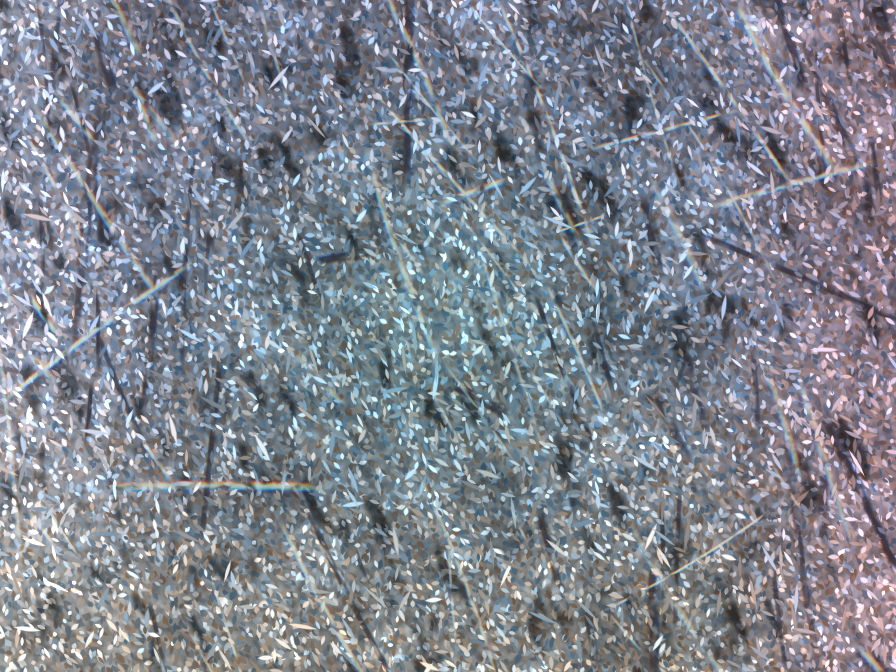
This texture is drawn by a WebGL 2 fragment shader. Its source:

```glsl
#version 300 es
precision highp float;

uniform vec2 u_resolution;
out vec4 fragColor;

const int DARK_FIBRES = 46;
const int BRIGHT_FIBRES = 60;

vec4 hash4(vec2 p) {
  vec4 q = fract(p.xyxy * vec4(0.1031, 0.1030, 0.0973, 0.1099));
  q += dot(q, q.wzxy + 33.33);
  return fract((q.xxyz + q.yzzw) * q.zywx);
}

float gradientNoise(vec2 p) {
  vec2 i = floor(p), f = fract(p);
  vec2 u = f * f * f * (f * (f * 6.0 - 15.0) + 10.0);
  vec2 a = hash4(i).xy * 2.0 - 1.0;
  vec2 b = hash4(i + vec2(1, 0)).xy * 2.0 - 1.0;
  vec2 c = hash4(i + vec2(0, 1)).xy * 2.0 - 1.0;
  vec2 d = hash4(i + vec2(1, 1)).xy * 2.0 - 1.0;
  return mix(mix(dot(a, f), dot(b, f - vec2(1, 0)), u.x),
             mix(dot(c, f - vec2(0, 1)), dot(d, f - vec2(1, 1)), u.x), u.y);
}

// Coordinates along (x) and across (y) a direction
vec2 alignTo(vec2 p, float angle) {
  vec2 dir = vec2(cos(angle), sin(angle));
  return vec2(dot(p, dir), dot(p, vec2(-dir.y, dir.x)));
}

// Broad illumination: teal centre, violet top, rosy right, pale left
vec3 ambientLight(vec2 uv) {
  vec3 light = mix(vec3(0.53, 0.53, 0.52), vec3(0.46, 0.475, 0.55), smoothstep(0.0, 0.6, uv.y));
  vec2 fromCentre = (uv - vec2(0.48, 0.50)) * vec2(1.3, 1.1);
  light = mix(light, vec3(0.44, 0.54, 0.56), 0.9 * exp(-9.0 * dot(fromCentre, fromCentre)));
  light = mix(light, vec3(0.57, 0.48, 0.53), 0.8 * smoothstep(0.75, 1.0, uv.x));
  return light + 0.13 * (1.0 - smoothstep(0.0, 0.2, uv.x));
}

// Pointed, randomly turned strands, one per cell, laid over the colour
vec3 addFlecks(vec3 colour, vec3 light, vec2 p, float scale, float density,
               vec2 size, vec2 toneRange, float seed) {
  vec2 g = p * scale;
  vec2 cell = floor(g);
  for (int j = -1; j <= 1; j++) {
    for (int i = -1; i <= 1; i++) {
      vec2 id = cell + vec2(i, j);
      vec4 place = hash4(id + seed);
      vec4 look = hash4(id + seed + 71.7);
      float angle = -1.1 + (place.z - 0.5) * 3.14 * mix(0.4, 1.0, look.w);
      vec2 q = alignTo(g - id - place.xy, angle);
      q /= size * vec2(mix(0.5, 1.0, look.z), mix(0.75, 1.25, look.w));
      float mask = 1.0 - smoothstep(0.35, 1.0, q.x * q.x + abs(q.y));
      mask *= step(place.w, density);
      float tone = mix(toneRange.x, toneRange.y, look.x * look.x);
      vec3 tint = vec3(-0.11, 0.015, 0.12) * (look.y - 0.5) * 1.5;
      colour = mix(colour, light * tone + tint, mask);
    }
  }
  return colour;
}

// Tapered bent strand; red and blue are shifted sideways by the fringe
vec3 fibreMask(vec2 q, float halfLength, float width, float bend, float fringe) {
  float across = q.y + bend * q.x * q.x;
  vec3 d = abs(vec3(across) + vec3(-fringe, 0.0, fringe) * width);
  float soft = max(0.5 * width, 0.6 / u_resolution.y);
  vec3 body = 1.0 - smoothstep(vec3(width - soft), vec3(width + soft), d);
  return body * (1.0 - smoothstep(0.6, 1.0, abs(q.x) / halfLength));
}

vec3 fibreLayer(vec2 p, float aspect, int count, float lean, float spread,
                vec2 lengths, vec2 widths, float beads, float fringe, float seed) {
  vec3 total = vec3(0.0);
  for (int i = 0; i < count; i++) {
    vec4 place = hash4(vec2(float(i) * 3.7 + seed, seed * 1.3));
    vec4 look = hash4(vec2(float(i) * 5.3 + seed, seed + 19.0));
    float stray = step(0.82, look.w) * (look.x - 0.3) * 2.2;
    float angle = lean + (place.z - 0.5) * spread + stray;
    vec2 q = alignTo(p - place.xy * vec2(aspect, 1.0), angle);
    float halfLength = mix(lengths.x, lengths.y, place.w * place.w);
    if (abs(q.x) > halfLength || abs(q.y) > 0.08) continue;
    float width = mix(widths.x, widths.y, look.y * look.y);
    vec3 mask = fibreMask(q, halfLength, width, (look.z - 0.5) * 0.7, fringe);
    float broken = gradientNoise(vec2(q.x * beads, q.y * 90.0 + float(i) * 7.3));
    total = max(total, mask * smoothstep(-0.35, 0.15, broken) * mix(0.65, 1.0, look.x));
  }
  return total;
}

void main() {
  vec2 uv = gl_FragCoord.xy / u_resolution;
  vec2 p = gl_FragCoord.xy / u_resolution.y;
  float aspect = u_resolution.x / u_resolution.y;
  vec3 light = ambientLight(uv);

  // Dense mat of fine strands
  vec3 colour = light * (0.9 + 0.5 * gradientNoise(p * 70.0));
  colour = addFlecks(colour, light, p, 70.0, 1.0, vec2(0.85, 0.42), vec2(0.66, 1.55), 11.0);
  colour = addFlecks(colour, light, p, 88.0, 1.0, vec2(0.80, 0.38), vec2(0.68, 1.85), 137.0);

  // Shadowed hollows, drawn out along the grain
  vec2 grain = alignTo(p, -1.25);
  float hollow = gradientNoise(grain * vec2(9.0, 24.0)) + 0.6 * gradientNoise(grain * vec2(26.0, 55.0));
  colour *= 1.0 - 0.5 * smoothstep(0.1, 0.5, hollow);
  colour *= 1.06 + 0.32 * gradientNoise(p * 5.0) + 0.3 * gradientNoise(p * 13.0 + 40.0);

  // Dark strands, then glints that cross them
  vec3 dark = fibreLayer(p, aspect, DARK_FIBRES, -1.4, 0.6, vec2(0.05, 0.26),
                         vec2(0.0028, 0.0080), 24.0, 0.15, 31.0);
  colour = mix(colour, light * vec3(0.40, 0.38, 0.42), dark * 0.9);
  colour = addFlecks(colour, light, p, 60.0, 0.32, vec2(0.95, 0.25), vec2(0.9, 2.0), 301.0);
  colour = addFlecks(colour, light, p, 32.0, 0.18, vec2(0.95, 0.14), vec2(1.0, 1.9), 523.0);

  // Bright beaded strands with coloured fringes
  vec3 bright = fibreLayer(p, aspect, BRIGHT_FIBRES, -1.05, 0.5, vec2(0.04, 0.24),
                           vec2(0.0018, 0.0052), 48.0, 0.5, 83.0);
  colour = mix(colour, light * 0.7 + vec3(0.49, 0.51, 0.48), bright * 0.8);

  fragColor = vec4(clamp(colour, 0.0, 1.0), 1.0);
}
```
